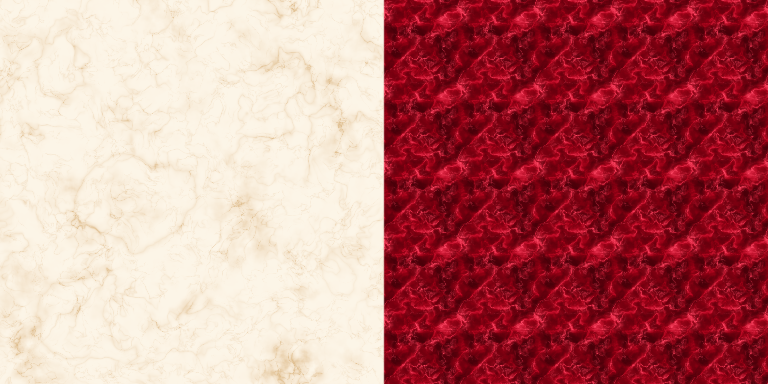
Give the GLSL for this texture, as a WebGL 2 fragment shader.

```glsl
#version 300 es
precision highp float;
// Two stone panels: cream marble with tan veins, and a tiled crimson marble with glowing veins.
uniform vec2 u_resolution;
out vec4 outColor;

vec2 gradientAt(vec2 cell, float period) {
  uvec2 k = uvec2(mod(cell, period));
  uint h = k.x * 1597u + k.y * 51749u + 917u;
  h = (h ^ (h >> 15u)) * 73244u + 7919u;
  h = (h ^ (h >> 13u)) * 91813u;
  float angle = float((h ^ (h >> 16u)) & 1023u) * 0.006136;
  return vec2(cos(angle), sin(angle));
}

// Gradient noise that wraps after a whole number of cells
float noise(vec2 p, float period) {
  vec2 i = floor(p), f = p - i;
  vec2 s = f * f * f * (f * (f * 6.0 - 15.0) + 10.0);
  float a = dot(gradientAt(i, period), f);
  float b = dot(gradientAt(i + vec2(1, 0), period), f - vec2(1, 0));
  float c = dot(gradientAt(i + vec2(0, 1), period), f - vec2(0, 1));
  float d = dot(gradientAt(i + 1.0, period), f - 1.0);
  return mix(mix(a, b, s.x), mix(c, d, s.x), s.y);
}

float fbm(vec2 p, float period) {
  float sum = 0.0, amp = 0.65;
  for (int i = 0; i < 4; i++) {
    sum += amp * noise(p, period);
    p = p * 2.0 + 0.37;
    period *= 2.0;
    amp *= 0.5;
  }
  return sum;
}

vec2 warp(vec2 p, float period) {
  return vec2(fbm(p, period), fbm(p + vec2(3.37, 1.71), period));
}

// Jagged line along the zero crossings of layered noise
float vein(vec2 p, float period, float width) {
  return exp(-abs(fbm(p, period)) / width);
}

float ringDistance(vec2 offset, vec2 radii) {
  return abs(length(offset / radii) - 1.0) * min(radii.x, radii.y);
}

// Segment from a to b, repeated in every unit tile
float branchDistance(vec2 p, vec2 a, vec2 b) {
  vec2 ab = b - a;
  vec2 local = fract(p - a - 0.5 * ab + 0.5) - 0.5 + 0.5 * ab;
  return length(local - ab * clamp(dot(local, ab) / dot(ab, ab), 0.0, 1.0));
}

float stain(vec2 offset, vec2 size) {
  return exp(-dot(offset / size, offset / size));
}

vec3 creamMarble(vec2 p) {
  vec2 q = p + 0.06 * warp(p * 7.0, 256.0);

  // Broken veins, finer with each octave
  float veins = 0.0, scale = 5.0, strength = 0.62;
  for (int i = 0; i < 4; i++) {
    float patches = smoothstep(-0.2, 0.3, noise(p * scale * 0.7 + 17.0 + float(i), 256.0));
    veins += strength * patches * vein(q * scale + float(i) * 9.2, 256.0, 0.028);
    scale *= 1.75;
    strength *= 0.92;
  }

  // Large curved cracks
  float loop = ringDistance(q - vec2(0.35, 0.475), vec2(0.155, 0.115));
  float hook = ringDistance(q - vec2(0.25, 0.18), vec2(0.17, 0.10)) + 0.2 * smoothstep(0.22, 0.34, q.x);
  float chips = min(ringDistance(q - vec2(0.82, 0.74), vec2(0.055, 0.045)),
    ringDistance(q - vec2(0.885, 0.28), vec2(0.04, 0.055)));
  veins += 0.55 * exp(-loop / 0.005) + 0.5 * exp(-hook / 0.005) + 0.35 * exp(-chips / 0.004);

  // Tan stains
  float stains = stain(q - vec2(0.87, 0.79), vec2(0.035, 0.012))
    + stain(q - vec2(0.17, 0.525), vec2(0.04, 0.012))
    + stain(q - vec2(0.78, 0.25), vec2(0.03, 0.013))
    + 0.7 * stain(q - vec2(0.25, 0.29), vec2(0.07, 0.011));
  float grain = fbm(p * 24.0, 256.0);
  float cloud = smoothstep(0.02, 0.5, fbm(q * 5.0 + 8.3, 256.0));
  float tone = veins + stains * (0.6 + grain) + cloud * (0.55 + 1.2 * grain) + 0.15 * grain;

  vec3 color = mix(vec3(0.99, 0.96, 0.905), vec3(0.95, 0.88, 0.78), clamp(tone * 1.35, 0.0, 1.0));
  return mix(color, vec3(0.86, 0.72, 0.52), 0.8 * smoothstep(0.55, 1.35, tone));
}

vec3 crimsonMarble(vec2 p) {
  vec2 q = p + 0.09 * warp(p * 6.0, 6.0);
  float cloud = fbm(q * 4.0 + 1.3, 4.0);

  // Branching filaments with a wide halo
  float filaments = 0.75 * vein(q * 4.0, 4.0, 0.035) + 0.5 * vein(q * 7.0 + 2.6, 7.0, 0.04);
  float halo = vein(q * 4.0, 4.0, 0.14);

  // Main branches of each tile
  float branch = branchDistance(q, vec2(0.02, 0.94), vec2(0.32, 0.87));
  branch = min(branch, branchDistance(q, vec2(0.32, 0.87), vec2(0.48, 0.72)));
  branch = min(branch, branchDistance(q, vec2(0.63, 0.68), vec2(1.02, 0.77)));
  branch = min(branch, branchDistance(q, vec2(0.2, 0.2), vec2(0.46, 0.5)));
  branch = min(branch, ringDistance(fract(q - vec2(0.42, 0.3)) - 0.5, vec2(0.17, 0.1)));
  filaments += 0.6 * exp(-branch / 0.014);
  halo += 0.55 * exp(-branch / 0.05);

  float patches = smoothstep(-0.3, 0.3, noise(p * 5.0 + 0.4, 5.0));
  float tone = 0.12 + 0.85 * cloud + 0.5 * halo
    - 0.2 * stain(p - vec2(0.82, 0.5), vec2(0.16, 0.13));
  vec3 color = mix(vec3(0.29, 0.0, 0.035), vec3(0.6, 0.0, 0.08), clamp(tone * 1.5, 0.0, 1.0));
  color = mix(color, vec3(0.76, 0.05, 0.16), smoothstep(0.5, 0.9, tone));
  return mix(color, vec3(0.98, 0.27, 0.38), clamp(filaments * patches * 0.9, 0.0, 1.0));
}

void main() {
  vec2 uv = gl_FragCoord.xy / u_resolution * vec2(2.0, 1.0);
  float pixel = 1.0 / u_resolution.y;
  vec3 crimson = crimsonMarble(fract((uv - vec2(1.0, 0.0)) * 5.0));
  float side = smoothstep(-pixel, pixel, uv.x - 1.0);
  outColor = vec4(mix(creamMarble(uv), crimson, side), 1.0);
}
```
